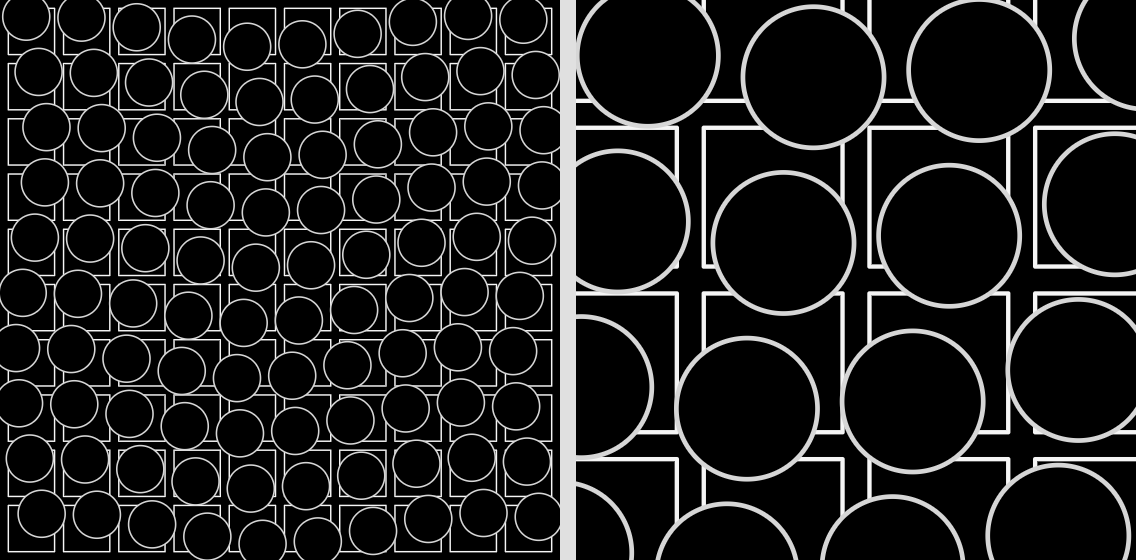
Left, the full canvas; right, a detail of the centre.
Reproduce this pattern procedurally as a Shadertoy shader.

```glsl
// A ten by ten grid of outlined squares under opaque black discs with pale rims.
// Each row of discs slides sideways and each column slides vertically on a wave;
// signed distances give the outlines, and nearby cells are visited in a loop.

#define CELLS 10.0          // repeats across and down
#define PITCH 0.09863       // spacing of cell centres
#define SQUARE_HALF 0.0413  // half side of a square
#define SQUARE_LINE 0.0026  // square line width
#define DISC_RADIUS 0.0420  // radius to the middle of the rim
#define RIM_LINE 0.0028     // rim line width
#define SWAY 0.0279         // greatest shift of a disc
#define WAVE_STEP 0.815     // phase advance per cell, in radians
#define WAVE_PEAK vec2(2.345, 4.26) // row of rightmost, column of lowest shift
#define SQUARE_COLOR vec3(0.96)
#define RIM_COLOR vec3(0.84)
#define GROUND_COLOR vec3(0.0)

float boxDistance(vec2 p, float halfSide) {
    vec2 q = abs(p) - halfSide;
    return length(max(q, 0.0)) + min(max(q.x, q.y), 0.0);
}

// Smoothed coverage of the region where d is negative
float coverage(float d, float pixel) {
    return clamp(0.5 - d / pixel, 0.0, 1.0);
}

float stroke(float d, float width, float pixel) {
    return coverage(abs(d) - 0.5 * width, pixel) * min(1.0, width / pixel);
}

bool insideGrid(vec2 cell) {
    return all(greaterThanEqual(cell, vec2(0.0))) && all(lessThan(cell, vec2(CELLS)));
}

vec2 cellCentre(vec2 cell) {
    return (cell + 0.5 - 0.5 * CELLS) * PITCH;
}

// Row sets the sideways shift, column sets the downward shift
vec2 discShift(vec2 cell) {
    return SWAY * cos(WAVE_STEP * (cell.yx - WAVE_PEAK));
}

void mainImage(out vec4 fragColor, in vec2 fragCoord) {
    // Centred canvas units, with y pointing down
    float pixel = 1.0 / min(iResolution.x, iResolution.y);
    vec2 p = (fragCoord - 0.5 * iResolution.xy) * pixel * vec2(1.0, -1.0);
    vec2 home = floor(p / PITCH + 0.5 * CELLS);
    vec3 color = GROUND_COLOR;

    // Fixed squares
    if (insideGrid(home)) {
        float d = boxDistance(p - cellCentre(home), SQUARE_HALF);
        color = mix(color, SQUARE_COLOR, stroke(d, SQUARE_LINE, pixel));
    }

    // Swaying discs from this cell and its neighbours
    for (int y = -1; y <= 1; y++) {
        for (int x = -1; x <= 1; x++) {
            vec2 cell = home + vec2(x, y);
            if (!insideGrid(cell)) continue;
            float d = length(p - cellCentre(cell) - discShift(cell)) - DISC_RADIUS;
            color = mix(color, GROUND_COLOR, coverage(d, pixel));
            color = mix(color, RIM_COLOR, stroke(d, RIM_LINE, pixel));
        }
    }

    fragColor = vec4(color, 1.0);
}
```
